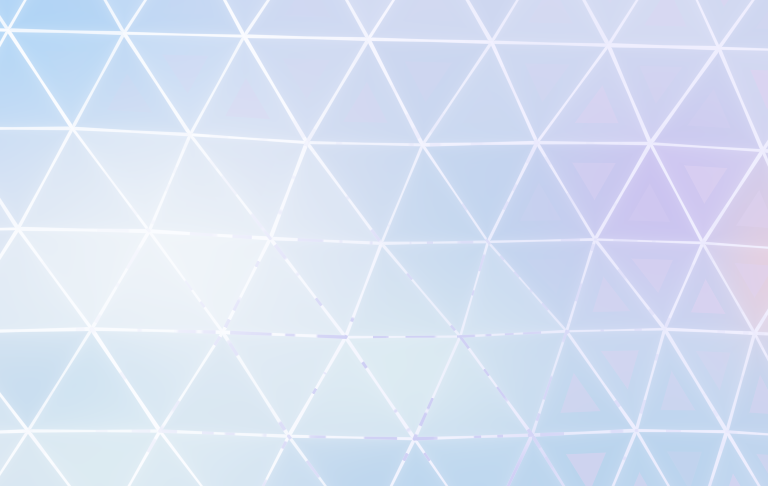
This background is drawn by a Shadertoy shader. Its source:

```glsl
// Pale iridescent sheet of slightly warped triangular panels with worn white seams.
// Lengths are in canvas heights; y runs downward from the top edge.

const float ROW_TOP = 0.062;       // height of the first full row of joints
const float ROW_STEP = 0.208;
const float COLUMNS = 6.0;         // panels between the left and right guides
const float SEAM = 0.0037;         // half width of a seam
const float INSET = 0.205;         // barycentric margin of the inner triangles
const float FACETING = 0.30;       // how far each panel flattens its gradient
const float PANEL_TINT = 0.022;
const vec3 BASE = vec3(0.82, 0.85, 0.945);
const vec3 SKY = vec3(0.68, 0.83, 0.965);
const vec3 AZURE = vec3(0.72, 0.83, 0.93);
const vec3 MIST = vec3(0.935, 0.955, 0.975);
const vec3 MINT = vec3(0.87, 0.93, 0.95);
const vec3 LILAC = vec3(0.80, 0.76, 0.94);
const vec3 PEACH = vec3(0.92, 0.81, 0.86);
const vec3 PINK = vec3(0.875, 0.825, 0.945);
const vec3 SEAM_LEFT = vec3(0.985, 0.99, 1.0);
const vec3 SEAM_RIGHT = vec3(0.945, 0.94, 1.0);
const vec3 SCAR = vec3(0.73, 0.73, 0.935);

float hash(vec2 p) {
    vec3 q = fract(vec3(p.xyx) * 0.1031);
    q += dot(q, q.yzx + 33.33);
    return fract((q.x + q.y) * q.z);
}

// Smooth noise along a line
float noise(float x, float seed) {
    float i = floor(x), f = fract(x);
    return mix(hash(vec2(i, seed)), hash(vec2(i + 1.0, seed)), f * f * (3.0 - 2.0 * f));
}

float blob(vec2 p, vec2 centre, vec2 radius) {
    vec2 d = (p - centre) / radius;
    return exp(-dot(d, d));
}

// Soft colour field behind the panels
vec3 field(vec2 p) {
    vec3 c = BASE;
    c = mix(c, AZURE, 0.65 * blob(p, vec2(1.02, 0.48), vec2(0.30, 0.30)));
    c = mix(c, AZURE, 0.90 * blob(p, vec2(1.25, 0.95), vec2(0.60, 0.24)));
    c = mix(c, SKY, blob(p, vec2(0.0, 0.06), vec2(0.42, 0.26)));
    c = mix(c, MINT, 0.90 * blob(p, vec2(0.22, 0.88), vec2(0.50, 0.50)));
    c = mix(c, MINT, 0.85 * blob(p, vec2(0.82, 0.76), vec2(0.27, 0.18)));
    c = mix(c, MIST, 0.95 * blob(p, vec2(0.36, 0.53), vec2(0.36, 0.27)));
    c = mix(c, AZURE, 0.50 * blob(p, vec2(0.10, 0.79), vec2(0.24, 0.10)));
    c = mix(c, AZURE, 0.75 * blob(p, vec2(0.88, 1.0), vec2(0.32, 0.09)));
    c = mix(c, LILAC, 0.90 * blob(p, vec2(1.38, 0.40), vec2(0.24, 0.20)));
    return mix(c, PEACH, 0.75 * blob(p, vec2(1.58, 0.55), vec2(0.08, 0.17)));
}

// Joint of the warped lattice at column c of row j
vec2 joint(float c, float j) {
    float u = c / COLUMNS;
    float left = 0.0165 + 0.0103 * j;
    float right = 1.479 - 0.0412 * sin(0.7854 * j) + 0.0041 * j;
    float bulge = 0.0103 + 0.066 * smoothstep(1.0, 3.0, j);
    float skew = 0.0125 * sin(1.5708 * (j - 1.0));
    float x = mix(left, right, u) + 4.0 * bulge * u * (1.0 - u) + skew * sin(6.2832 * u);
    float tilt = 0.0062 * (1.0 - smoothstep(1.5, 3.0, j)) * c;
    float sag = 0.009 * smoothstep(0.0, 1.0, j) * sin(1.3 * c - 2.2);
    return vec2(x, ROW_TOP + ROW_STEP * j + tilt + sag);
}

// Adds one seam: x = coverage, y = worn coverage, z = halo
void addSeam(vec2 p, vec2 a, vec2 b, float seed, float px, inout vec3 seam) {
    vec2 ab = b - a;
    float t = clamp(dot(p - a, ab) / dot(ab, ab), 0.0, 1.0);
    float d = length(p - a - ab * t);
    float faint = blob(p, vec2(1.02, 0.62), vec2(0.32, 0.25));
    float width = SEAM * (0.62 + 0.38 * hash(vec2(seed, 3.0)));
    width *= (0.78 + 0.4 * abs(2.0 * t - 1.0)) * (1.0 - 0.35 * faint);
    float cover = 1.0 - smoothstep(width - px * 0.6, width + px * 0.8, d);
    cover *= mix(0.82, 1.0, hash(vec2(seed, 7.0))) * (1.0 - 0.22 * faint);
    float zone = blob(p, vec2(0.86, 0.78), vec2(0.45, 0.36));
    float wear = smoothstep(0.66, 0.76, noise(t * 11.0, seed)) * zone;
    wear = max(wear, 0.9 * blob(p, vec2(1.08, 1.0), vec2(0.08, 0.09)));
    seam = max(seam, vec3(cover, cover * wear, exp(-d / 0.011)));
}

// If p lies in triangle abc, sets facet = (centroid, margin, seed)
void findFacet(vec2 p, vec2 a, vec2 b, vec2 c, float seed, inout vec4 facet) {
    vec2 u = b - a, v = c - a, w = p - a;
    float area = u.x * v.y - u.y * v.x;
    float s = (w.x * v.y - w.y * v.x) / area;
    float t = (u.x * w.y - u.y * w.x) / area;
    float margin = min(min(s, t), 1.0 - s - t);
    if (margin >= 0.0) facet = vec4((a + b + c) / 3.0, margin, seed);
}

void mainImage(out vec4 fragColor, in vec2 fragCoord) {
    float px = 1.0 / iResolution.y;
    vec2 p = vec2(fragCoord.x, iResolution.y - fragCoord.y) * px;
    p.x *= 1.5802 * iResolution.y / iResolution.x;

    // Walk the lattice: three seams and two panels per joint
    vec3 seam = vec3(0.0);
    vec4 facet = vec4(p, 0.0, 0.0);
    for (int row = -1; row < 5; row++) {
        for (int col = -1; col < 8; col++) {
            float j = float(row), c = float(col) + 0.5 * float(row & 1);
            vec2 a = joint(c, j), b = joint(c + 1.0, j);
            vec2 l = joint(c - 0.5, j + 1.0), r = joint(c + 0.5, j + 1.0);
            float seed = 17.0 * (j + 2.0) + 3.0 * (c + 2.0);
            addSeam(p, a, b, seed, px, seam);
            addSeam(p, a, l, seed + 101.0, px, seam);
            addSeam(p, a, r, seed + 211.0, px, seam);
            findFacet(p, a, l, r, seed, facet);
            findFacet(p, a, b, r, seed + 307.0, facet);
        }
    }

    // Panels, with faint inner triangles toward the top and right
    vec3 color = field(mix(p, facet.xy, FACETING));
    color += PANEL_TINT * (hash(vec2(facet.w, 1.0)) - 0.5) * vec3(1.2, 0.9, 0.4);
    float inner = smoothstep(INSET - 3.0 * px, INSET + 3.0 * px, facet.z);
    float shown = max(smoothstep(1.05, 1.25, facet.x), 0.8 * blob(facet.xy, vec2(0.6, 0.15), vec2(0.3, 0.15)));
    color = mix(color, PINK, inner * shown * mix(0.15, 0.65, hash(vec2(facet.w, 5.0))));

    // Seams, their halo and worn stretches
    vec3 seamColor = mix(SEAM_LEFT, SEAM_RIGHT, smoothstep(0.4, 1.2, p.x));
    color = mix(color, seamColor, 0.20 * seam.z);
    color = mix(color, seamColor, seam.x);
    color = mix(color, SCAR, 0.8 * seam.y);
    fragColor = vec4(color, 1.0);
}
```
